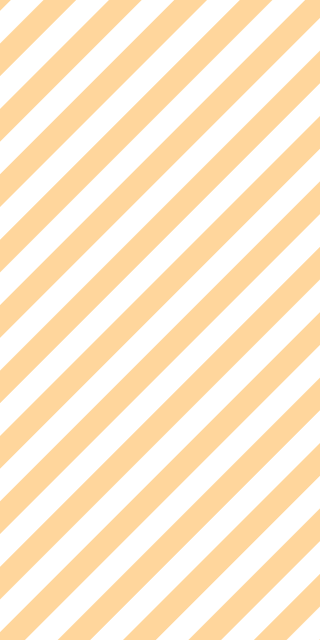
Give the GLSL for this pattern, as a Shadertoy shader.

```glsl
// Flat diagonal candy stripes: peach bands on white, rising to the right at 45 degrees.
// A coordinate across the bands is folded into one period, and the signed distance
// to the nearest band edge is turned into smooth coverage.

const vec3 WHITE = vec3(1.0);
const vec3 PEACH = vec3(1.0, 0.84, 0.61);

// Lengths in canvas widths, measured at right angles to the bands
const float PERIOD = 37.0 / 256.0;
const float BAND_WIDTH = 0.5 * PERIOD;
const float FIRST_CENTER = 0.1323;

// Signed distance to a set of parallel bands, negative inside
float bandDistance(float across, float period, float width) {
    float fromCenter = abs(fract(across / period + 0.5) - 0.5) * period;
    return fromCenter - 0.5 * width;
}

// Filled share of a pixel at the given distance from an edge
float coverage(float dist, float pixel) {
    return clamp(0.5 - dist / pixel, 0.0, 1.0);
}

void mainImage(out vec4 fragColor, in vec2 fragCoord) {
    // Canvas widths, measured from the top left corner
    float pixel = 1.0 / iResolution.x;
    vec2 p = vec2(fragCoord.x, iResolution.y - fragCoord.y) * pixel;

    // Position across the stripes
    float across = dot(p, vec2(inversesqrt(2.0))) - FIRST_CENTER;
    float band = coverage(bandDistance(across, PERIOD, BAND_WIDTH), pixel);

    fragColor = vec4(mix(WHITE, PEACH, band), 1.0);
}
```
